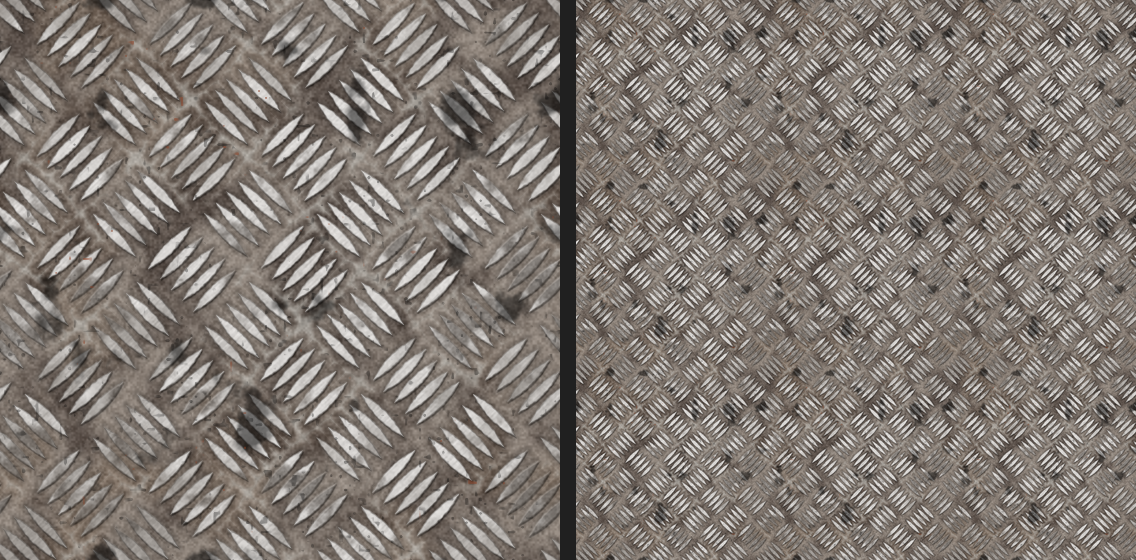
Left: one tile. Right: repeated 3 by 3.
Reproduce this texture procedurally as a WebGL 1 fragment shader.

```glsl
precision highp float;
// Worn steel tread plate: a 5 x 5 basket weave of five-bar lens groups on grimy metal.
uniform vec2 u_resolution;

const float REPEATS = 5.0;
const vec2 GROUP_ORIGIN = vec2(0.715, 0.598);
const float BAR_SPACING = 0.196;
const float BAR_HALF_LENGTH = 0.375;
const float BAR_HALF_WIDTH = 0.061;
const float TAU = 6.2831853;

const vec3 GRIME = vec3(0.34, 0.30, 0.275);
const vec3 GROUND = vec3(0.545, 0.505, 0.47);
const vec3 BARE_METAL = vec3(0.65, 0.635, 0.61);
const vec3 EARTH = vec3(0.47, 0.39, 0.32);
const vec3 RUST = vec3(0.55, 0.27, 0.17);
const vec3 BAR_DULL = vec3(0.61, 0.59, 0.57);
const vec3 BAR_BRIGHT = vec3(0.85, 0.84, 0.83);

float hash(vec2 p) {
  vec3 q = fract(p.xyx * vec3(0.1031, 0.1030, 0.0973));
  q += dot(q, q.yzx + 33.33);
  return fract((q.x + q.y) * q.z);
}

// Value noise that wraps after a whole number of cells
float noise(vec2 p, vec2 period, float seed) {
  vec2 i = floor(p), f = p - i;
  vec2 lo = floor(mod(i + 0.5, period)) + seed;
  vec2 hi = floor(mod(i + 1.5, period)) + seed;
  f = f * f * (3.0 - 2.0 * f);
  return mix(mix(hash(lo), hash(vec2(hi.x, lo.y)), f.x),
             mix(hash(vec2(lo.x, hi.y)), hash(hi), f.x), f.y);
}

float fbm(vec2 uv, float cells, float seed) {
  float sum = 0.0, weight = 0.5;
  for (int i = 0; i < 5; i++) {
    sum += weight * noise(uv * cells, vec2(cells), seed);
    cells *= 2.0;
    seed += 19.0;
    weight *= 0.5;
  }
  return sum / 0.97;
}

// Signed distance to a lens lying along x
float lens(vec2 p, float halfLength, float halfWidth) {
  float radius = (halfLength * halfLength + halfWidth * halfWidth) / (2.0 * halfWidth);
  float side = length(vec2(p.x, abs(p.y) + radius - halfWidth)) - radius;
  float tip = length(vec2(abs(p.x) - halfLength, p.y));
  return abs(p.x) > halfLength ? tip : side;
}

// Nearest bar: x = distance, y = random per bar, z = random per group
vec3 treadBars(vec2 uv) {
  vec2 q = uv * REPEATS - GROUP_ORIGIN;
  vec2 diagonal = vec2(q.x + q.y, q.y - q.x);
  vec2 home = floor(diagonal + 0.5);
  vec3 nearest = vec3(9.0, 0.0, 0.0);
  for (int j = -1; j <= 1; j++) {
    for (int i = -1; i <= 1; i++) {
      vec2 cell = home + vec2(float(i), float(j));
      vec2 local = diagonal - cell;
      if (mod(cell.x + cell.y + 0.5, 2.0) > 1.0) local = local.yx;
      vec2 id = mod(vec2(cell.x - cell.y, cell.x + cell.y) * 0.5 + 0.25, REPEATS);
      id = floor(id * 2.0);
      float bar = clamp(floor(local.y / BAR_SPACING + 0.5), -2.0, 2.0);
      float barRandom = hash(id + 31.0 * (bar + 3.0));
      local.y -= bar * BAR_SPACING;
      local.x += 0.02 * (barRandom - 0.5);
      float d = lens(local, BAR_HALF_LENGTH, BAR_HALF_WIDTH * (0.93 + 0.14 * barRandom));
      if (d < nearest.x) nearest = vec3(d, barRandom, hash(id + 7.0));
    }
  }
  return nearest;
}

void main() {
  vec2 uv = gl_FragCoord.xy / u_resolution;
  float soft = 1.1 * REPEATS * 1.414 / min(u_resolution.x, u_resolution.y);

  // Slightly ragged bar outlines and a shadow falling below them
  float fine = noise(uv * 170.0, vec2(170.0), 3.0);
  vec3 bar = treadBars(uv);
  float d = bar.x + 0.012 * (fine - 0.5);
  float shadowDistance = treadBars(uv + vec2(-0.0016, 0.0028)).x;

  // Wear maps
  vec2 swell = cos(TAU * (uv - vec2(0.62, 0.57)));
  float polish = 0.5 + 0.25 * (swell.x + swell.y);
  float mottle = fbm(uv, 14.0, 11.0);
  float blotch = fbm(uv, 7.0, 47.0);
  float smudge = fbm(uv, 24.0, 83.0);
  float grain = noise(uv * 256.0, vec2(256.0), 5.0) - 0.5;
  vec2 slant = vec2(uv.x + uv.y, uv.y - uv.x);
  float scratch = noise(slant * vec2(24.0, 230.0), vec2(24.0, 230.0), 61.0);

  // Ground with brown dirt, bare patches and grime gathered round the bars
  vec3 ground = mix(GRIME, GROUND, smoothstep(0.18, 0.68, mottle));
  ground = mix(ground, EARTH, 0.45 * smoothstep(0.45, 0.7, blotch) * (1.0 - polish));
  float bare = smoothstep(0.04, 0.15, d + 0.12 * (smudge - 0.5));
  bare *= smoothstep(0.42, 0.62, blotch + 0.22 * (polish - 0.5) + 0.25 * (mottle - 0.5));
  ground = mix(ground, BARE_METAL, 0.85 * bare);
  ground *= 1.04 - 0.17 * (1.0 - smoothstep(0.0, 0.09, d));
  ground *= 1.0 - 0.35 * (1.0 - smoothstep(-0.01, 0.014, shadowDistance));
  ground += 0.11 * grain + 0.07 * (fine - 0.5);

  // Polished bar faces, duller in some groups
  float shine = 0.5 * smudge + 0.17 * bar.y + 0.18 * bar.z + 0.3 * polish;
  vec3 steel = mix(BAR_DULL, BAR_BRIGHT, smoothstep(0.22, 0.74, shine));
  steel += 0.09 * (scratch - 0.5) + 0.06 * grain;
  steel *= 1.0 - 0.16 * smoothstep(-0.022, 0.0, d);
  float worn = smoothstep(0.54, 0.74, mottle + 0.2 * (bar.z - 0.5) - 0.1 * (polish - 0.5));
  steel = mix(steel, ground * 1.1, 0.65 * worn);

  // Pits, dark stains and rare rust flecks
  vec3 color = mix(steel, ground, smoothstep(-soft, soft, d));
  float pits = smoothstep(0.76, 0.92, noise(uv * 120.0, vec2(120.0), 29.0));
  color *= 1.0 - 0.32 * pits * smoothstep(0.42, 0.62, smudge);
  color *= 1.0 - 0.5 * smoothstep(0.66, 0.78, fbm(uv, 11.0, 131.0));
  float fleck = smoothstep(0.94, 0.99, noise(uv * 80.0, vec2(80.0), 97.0));
  color = mix(color, RUST, 0.6 * fleck * smoothstep(0.55, 0.65, blotch));

  gl_FragColor = vec4(clamp(color, 0.0, 1.0), 1.0);
}
```
